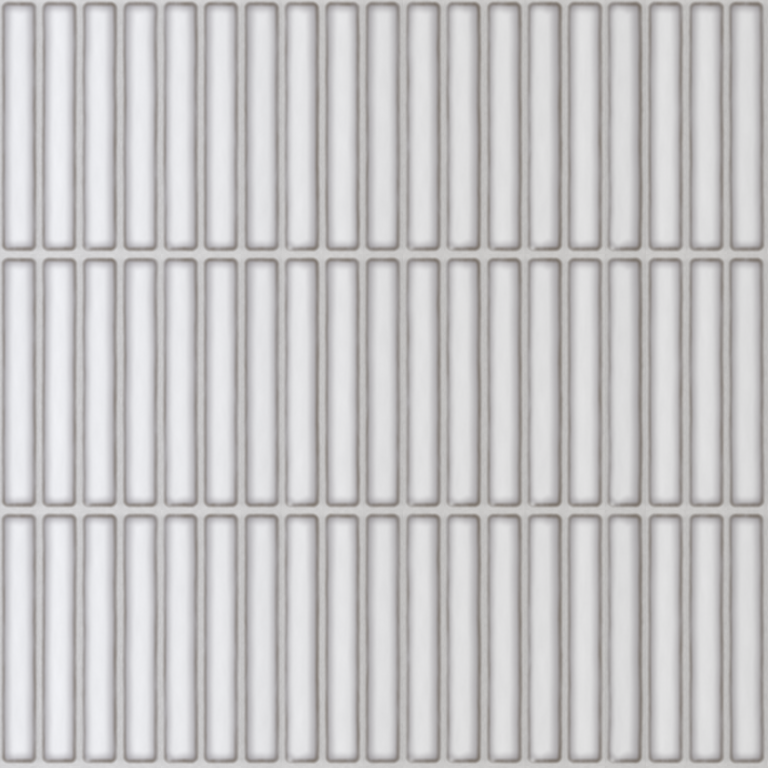
Reproduce this texture procedurally as a Shadertoy shader.

```glsl
// Glazed stick tiles: 19 columns by 3 rows of tall rounded bars in pale grout.
// Rounded-box distances give depth into each tile; depth drives the brown rim,
// the grey shoulder and the bright glaze, while gradient noise adds the wear.

const vec2 GRID = vec2(19.0, 3.0);
const vec2 TILE_HALF = vec2(0.0218, 0.1616);
const vec2 TILE_OFFSET = vec2(-0.0014, 0.0020);
const float CORNER_RADIUS = 0.0080;
const float CROWN_RADIUS = 0.0170;

const vec3 GROUT = vec3(0.790, 0.786, 0.784);
const vec3 RIM = vec3(0.455, 0.420, 0.385);
const vec3 SHOULDER = vec3(0.600, 0.588, 0.602);
const vec3 GLAZE = vec3(0.872, 0.873, 0.878);

float hash(float n) {
    return fract(sin(n * 91.37 + 4.1) * 4375.85);
}

vec2 gradient(vec2 cell) {
    float angle = 6.2832 * fract(sin(dot(cell, vec2(127.1, 311.7))) * 4375.85);
    return vec2(cos(angle), sin(angle));
}

float gradientNoise(vec2 p) {
    vec2 i = floor(p), f = fract(p);
    vec2 u = f * f * f * (f * (f * 6.0 - 15.0) + 10.0);
    vec2 e = vec2(1.0, 0.0);
    float low = mix(dot(gradient(i), f),
                    dot(gradient(i + e.xy), f - e.xy), u.x);
    float high = mix(dot(gradient(i + e.yx), f - e.yx),
                     dot(gradient(i + e.xx), f - e.xx), u.x);
    return mix(low, high, u.y);
}

float fbm(vec2 p) {
    float sum = 0.0, amplitude = 0.6;
    for (int i = 0; i < 3; i++) {
        sum += amplitude * gradientNoise(p);
        p = p * 2.03 + 17.3;
        amplitude *= 0.5;
    }
    return sum;
}

float roundBox(vec2 p, vec2 halfSize, float radius) {
    vec2 q = abs(p) - halfSize + radius;
    return length(max(q, 0.0)) + min(max(q.x, q.y), 0.0) - radius;
}

// Joint filler: soft grain, lighter along the wide horizontal joints
vec3 groutColor(vec2 p, vec2 seed) {
    float grain = fbm(seed * 130.0);
    float acrossJoint = smoothstep(TILE_HALF.y - 0.006, TILE_HALF.y + 0.002, abs(p.y));
    return GROUT * (0.97 + 0.05 * grain + 0.05 * acrossJoint);
}

// Domed glaze: worn rim, then shoulder, then bright crown
vec3 tileColor(vec2 p, float depth, vec2 seed, float variant) {
    float side = p.x / TILE_HALF.x;
    float top = smoothstep(0.0, TILE_HALF.y, p.y);
    float mottling = fbm(seed * vec2(75.0, 24.0));

    // The shade is broader on the right flank and at the upper end
    float domeDepth = max(-roundBox(p, TILE_HALF, CROWN_RADIUS), 0.0);
    float flank = smoothstep(-0.7, 0.7, side);
    float reach = mix(0.0135, 0.0180, flank) + 0.006 * (variant - 0.5) * (2.0 * flank - 1.0)
                + 0.0015 * top + 0.004 * mottling;
    float crown = smoothstep(-0.0035, reach, domeDepth);
    vec3 color = mix(SHOULDER, GLAZE, crown);

    // Rim wears unevenly and gathers brown glaze at both ends
    float nearEnd = smoothstep(0.014, 0.0, TILE_HALF.y - abs(p.y));
    float wear = mix(0.42, 0.62, flank) + 0.3 * (variant - 0.5) * side + 0.7 * mottling;
    float rimWidth = 0.0062 + 0.0010 * side + 0.0015 * nearEnd;
    float rim = 1.0 - smoothstep(0.0, rimWidth, depth);
    color = mix(color, RIM, rim * clamp(wear + 0.25 * nearEnd, 0.0, 1.0));

    // Faint vertical sheen and mottled glaze
    float sheen = exp(-pow((side + 0.12) * 2.4, 2.0));
    color += 0.020 * sheen + 0.025 * mottling + 0.008 * fbm(seed * 230.0);

    // Pale glaze bead at the lower left corner
    vec2 bead = p + TILE_HALF - vec2(0.006, 0.0030);
    float glint = exp(-dot(bead, bead) / 0.000018);
    return mix(color, GLAZE, 0.7 * variant * glint);
}

void mainImage(out vec4 fragColor, in vec2 fragCoord) {
    vec2 uv = fragCoord / iResolution.xy;
    float pixel = 1.0 / min(iResolution.x, iResolution.y);

    // Cell position; every row shares the variation of its column
    vec2 shifted = uv - TILE_OFFSET;
    float column = floor(shifted.x * GRID.x);
    vec2 p = (fract(shifted * GRID) - 0.5) / GRID;
    float variant = hash(column);
    vec2 seed = p + vec2(column * 1.73 + 3.0, 2.0);

    // Slightly uneven placement and hand-made edges
    p.x -= 0.0012 * (hash(column + 31.0) - 0.5);
    p.x += 0.0010 * gradientNoise(vec2(column * 3.7, p.y * 14.0));
    float d = roundBox(p, TILE_HALF, CORNER_RADIUS);
    d += 0.0006 * fbm(seed * 70.0);

    float softness = max(pixel, 0.0030);
    float coverage = smoothstep(softness, -softness, d);
    vec3 color = mix(groutColor(p, seed),
                     tileColor(p, max(-d, 0.0), seed, variant), coverage);

    // Cool light falling off from left to right, with slight column variation
    color *= mix(vec3(1.045, 1.048, 1.058), vec3(0.980, 0.978, 0.974),
                 smoothstep(0.0, 0.7, uv.x));
    color *= 1.0 + 0.02 * (hash(column + 57.0) - 0.5);
    fragColor = vec4(clamp(color, 0.0, 1.0), 1.0);
}
```
